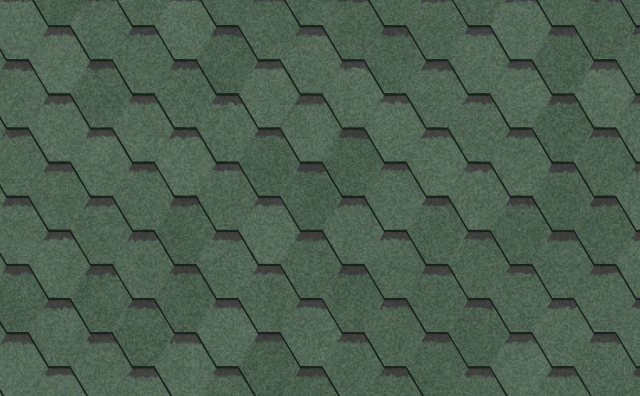
This texture is drawn by a Shadertoy shader. Its source:

```glsl
// Hexagonal bitumen roof shingles: a flat-topped hexagon lattice whose top and
// upper-right edges are cut as dark stair-step lines. Each tab has a charcoal
// shadow band with a ragged lower edge, its own tone, and mineral granules.

#define COLUMNS 15.25                // half-offset columns across the canvas
#define ROW 1.625                    // hexagon height, in column steps
#define ORIGIN vec2(1.414, 0.625)    // middle of a top edge, from upper left
#define FLAT_HALF 0.2575             // half length of the flat edge
#define CUT_WIDTH vec2(0.028, 0.020) // half widths: flat cut, slanted cut
#define BAND_DEPTH 0.215             // height of the shadow band
#define TONE_RANGE 0.055             // brightness spread between tabs
#define GRAIN 0.15                   // strength of the granules
#define GREEN vec3(0.314, 0.394, 0.330)
#define CHARCOAL vec3(0.248, 0.252, 0.246)
#define CUT_COLOR vec3(0.085, 0.125, 0.095)

const float HALF_ROW = 0.5 * ROW;
const vec2 CORNER = vec2(FLAT_HALF, HALF_ROW);

float hash(vec2 p) {
    vec3 q = fract(p.xyx * 0.1031);
    q += dot(q, q.yzx + 33.33);
    return fract((q.x + q.y) * q.z);
}

float noise(vec2 p) {
    vec2 i = floor(p), f = fract(p);
    f = f * f * (3.0 - 2.0 * f);
    return mix(mix(hash(i), hash(i + vec2(1, 0)), f.x),
               mix(hash(i + vec2(0, 1)), hash(i + vec2(1, 1)), f.x), f.y);
}

// Normal of the slanted edge
vec2 slantNormal() {
    return normalize(vec2(HALF_ROW, 1.0 - 2.0 * FLAT_HALF));
}

// Signed distance to the hexagon's edges, negative inside
float hexDistance(vec2 v) {
    vec2 a = abs(v) - CORNER;
    return max(a.y, dot(a, slantNormal()));
}

// Coverage of the region where d is below zero
float cover(float d, float px) {
    return 1.0 - smoothstep(-0.5 * px, 0.5 * px, d);
}

void mainImage(out vec4 fragColor, in vec2 fragCoord) {
    float px = COLUMNS / iResolution.x;
    vec2 p = vec2(fragCoord.x, iResolution.y - fragCoord.y) * px;

    // Nearest hexagon from two interleaved rectangular lattices
    vec2 q = p - ORIGIN - vec2(0.0, HALF_ROW);
    vec2 period = vec2(2.0, ROW), shift = vec2(1.0, HALF_ROW);
    vec2 centerA = round(q / period) * period;
    vec2 centerB = round((q - shift) / period) * period + shift;
    bool useA = hexDistance(q - centerA) < hexDistance(q - centerB);
    vec2 center = useA ? centerA : centerB;
    vec2 id = round(center / shift) + 40.0;
    vec2 v = (q - center) * vec2(1.0, -1.0);
    float inside = -hexDistance(v);

    // Tab tone fades out at the seams; broad mottling runs across tabs
    float tone = (hash(id) - 0.55) * TONE_RANGE * smoothstep(0.0, 0.07, inside);
    tone += (noise(p * 1.7 + 9.0) - 0.5) * 0.018;
    tone += (noise(p * 7.0) - 0.5) * 0.014;

    // Granules in two sizes, with a slight drift in hue
    float grain = 0.65 * noise(p * 25.0) + 0.35 * noise(p * 43.0 + 17.0) - 0.5;
    float hue = noise(p * 19.0 + 71.0) - 0.5;
    vec3 color = GREEN + tone + grain * GRAIN + hue * vec3(0.025, 0.005, -0.02);

    // Shadow band under the flat edge, ragged at the bottom
    float depth = HALF_ROW - v.y;
    float ragged = (noise(vec2(p.x * 13.0, id.y * 7.0)) - 0.5) * 0.07
                 + (noise(p * 27.0 + 5.0) - 0.5) * 0.05;
    float limit = BAND_DEPTH + ragged + (hash(id + 13.0) - 0.5) * 0.03;
    float band = 1.0 - smoothstep(limit - 0.035, limit + 0.035, depth);
    band *= smoothstep(0.0, px, inside);
    vec3 bandColor = CHARCOAL + grain * GRAIN * 0.55 + tone * 0.4;
    bandColor *= 0.86 + 0.14 * smoothstep(0.0, 0.1, depth);
    color = mix(color, bandColor, band * 0.96);

    // Cuts: flat edges and the slants falling to the right
    vec2 n = slantNormal();
    float flatEdge = HALF_ROW - abs(v.y);
    float slantEdge = dot(CORNER, n) - abs(dot(v, n));
    float wear = (noise(p * 6.0 + 31.0) - 0.5) * 0.008;
    float cut = max(cover(flatEdge - CUT_WIDTH.x - wear, px),
                    cover(slantEdge - CUT_WIDTH.y - wear, px));
    color = mix(color, CUT_COLOR, cut * 0.93);

    fragColor = vec4(clamp(color, 0.0, 1.0), 1.0);
}
```
